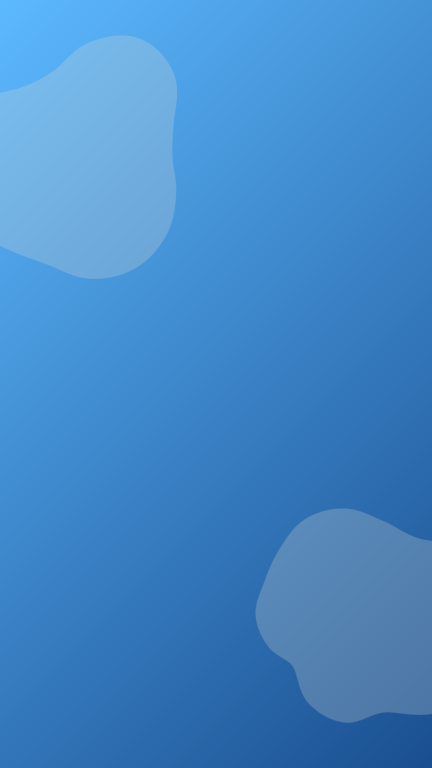
This background is drawn by a Shadertoy shader. Its source:

```glsl
// A diagonal blue gradient with two translucent, wavy blobs cut by the sides.
// Each blob is a polar outline: radii at 16 equal angles, joined by a
// periodic cubic spline and filled with a smoothed edge.

const float TAU = 6.2831853;

// Catmull-Rom curve from b to c
float spline(float a, float b, float c, float d, float t) {
    return b + 0.5 * t * (c - a + t * (2.0 * a - 5.0 * b + 4.0 * c - d
             + t * (3.0 * (b - c) + d - a)));
}

// Coverage of a blob; radii are in percent of the canvas width,
// counterclockwise from the right
float blob(vec2 offset, float radii[16]) {
    float turn = fract(atan(offset.y, offset.x) / TAU) * 16.0;
    int i = int(turn);
    float radius = spline(radii[(i + 15) & 15], radii[i & 15],
                          radii[(i + 1) & 15], radii[(i + 2) & 15], fract(turn));
    float dist = length(offset) - radius * 0.01;
    return clamp(0.5 - dist / max(fwidth(dist), 1e-5), 0.0, 1.0);
}

void mainImage(out vec4 fragColor, in vec2 fragCoord) {
    // Canvas width is one unit
    vec2 p = fragCoord / iResolution.x;
    float height = iResolution.y / iResolution.x;

    // Light upper left to deep lower right
    float diagonal = (p.x + height - p.y) / (1.0 + height);
    vec3 color = mix(vec3(0.365, 0.725, 1.0), vec3(0.10, 0.31, 0.565), diagonal);

    // Upper left and lower right blobs
    float upper = blob(p - vec2(0.2083, 0.7956 * height), float[16](
        19.1, 21.0, 27.4, 29.7, 26.6, 21.7, 22.7, 30.1,
        34.7, 34.7, 29.2, 26.8, 28.2, 27.8, 25.2, 21.6));
    float lower = blob(p - vec2(0.7986, 0.1992 * height), float[16](
        34.7, 34.7, 24.9, 23.5, 24.65, 24.05, 21.5, 20.2,
        20.7, 19.2, 17.0, 22.1, 24.9, 24.4, 31.5, 34.7));

    color = mix(color, vec3(0.86, 0.86, 0.82), 0.25 * max(upper, lower));
    fragColor = vec4(color, 1.0);
}
```
